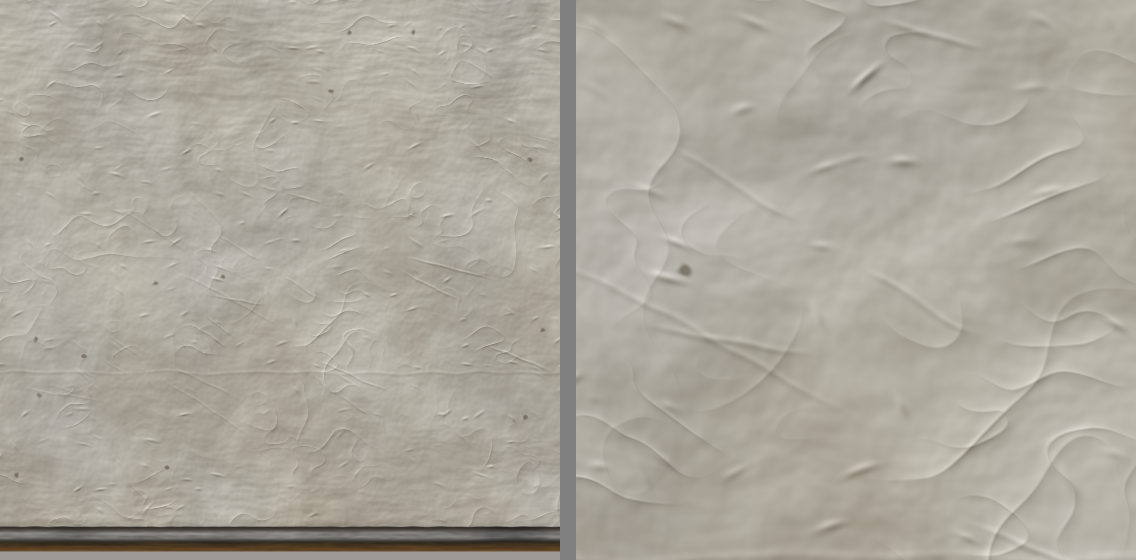
Left, the full canvas; right, a detail of the centre.
A Shadertoy shader for this texture:

```glsl
vec2 hash2(vec2 p) {
    p = vec2(dot(p, vec2(127.1, 311.7)), dot(p, vec2(269.5, 183.3)));
    return fract(sin(p) * 43758.545);
}

float gradAt(vec2 cell, vec2 f, vec2 corner) {
    float a = 6.2832 * hash2(cell + corner).x;
    return dot(vec2(cos(a), sin(a)), f - corner);
}

float noise(vec2 p) {
    vec2 i = floor(p), f = p - i;
    vec2 u = f * f * f * (f * (f * 6.0 - 15.0) + 10.0);
    return mix(mix(gradAt(i, f, vec2(0, 0)), gradAt(i, f, vec2(1, 0)), u.x),
               mix(gradAt(i, f, vec2(0, 1)), gradAt(i, f, vec2(1, 1)), u.x), u.y);
}

vec2 rotate(vec2 p, float a) {
    float c = cos(a), s = sin(a);
    return vec2(c * p.x + s * p.y, c * p.y - s * p.x);
}

// Short raised flakes, one per occupied cell
float flakes(vec2 p, float count, float seed) {
    vec2 cell = floor(p * count);
    vec2 r = hash2(cell + seed), s = hash2(cell + seed + 57.0);
    vec2 q = (fract(p * count) - 0.35 - 0.3 * r) / count;
    q = rotate(q, mix(-1.1, 0.7, s.x));
    q.y += 14.0 * (s.y - 0.5) * q.x * q.x;
    float size = mix(0.12, 0.2, r.y) / count;
    float body = exp(-q.x * q.x / (size * size) - q.y * q.y / 7e-6);
    return body * step(0.62, s.y) * (0.3 + r.x);
}

// Long curved trowel scratches, mostly falling to the right
float scratches(vec2 p) {
    float h = 0.0;
    for (float i = 0.0; i < 17.0; i++) {
        vec2 r = hash2(vec2(i, 4.0)), s = hash2(vec2(i, 19.0));
        vec2 q = rotate(p - vec2(0.1 + 0.85 * r.x, 0.25 + 0.45 * r.y), -0.65 + 0.5 * s.x);
        q.y += (s.y - 0.6) * q.x * q.x + 0.004 * noise(vec2(q.x * 25.0, i));
        float len = mix(0.035, 0.13, s.y * s.y);
        float taper = 1.0 - smoothstep(len * 0.4, len, abs(q.x));
        h += taper * exp(-q.y * q.y / 5e-6) * (0.35 + 0.65 * r.x);
    }
    return h;
}

float relief(vec2 p) {
    vec2 q = p + 0.012 * vec2(noise(p * 11.0), noise(p * 11.0 + 31.0));
    float streaky = 0.25 + 0.75 * smoothstep(0.55, 0.95, p.y) + 0.5 * smoothstep(0.3, 0.1, p.y);

    // Layered lumps and horizontal brush grain
    float h = 0.0;
    for (float f = 12.0; f < 150.0; f *= 2.1)
        h += 0.011 / f * noise(rotate(q, 0.3 + f) * f + f);
    h += streaky * 0.00021 * noise(q * vec2(28, 105));
    h += streaky * 0.0004 * noise(q * vec2(12, 48) + 9.0);

    // Broken creases
    float patches = smoothstep(-0.05, 0.4, noise(p * 6.0 + 17.0));
    h += 0.0004 * patches * exp(-18.0 * abs(noise(q * 13.0)));
    float folds = smoothstep(0.0, 0.4, noise(p * 9.0 + 43.0));
    h += 0.00035 * folds * exp(-14.0 * abs(noise(q * vec2(19, 27) + 5.0)));

    // A faint seam low on the wall
    float seam = p.y - 0.335 - 0.012 * noise(vec2(p.x * 12.0, 3.0));
    h += 0.00015 * exp(-seam * seam / 1e-5);

    h += 0.0004 * flakes(q, 17.0, 3.0) + 0.00035 * flakes(q + 0.37, 23.0, 71.0);
    return h + 0.00034 * scratches(p);
}

vec3 plaster(vec2 p) {
    // Slope lit from the upper left
    float e = 0.0013, h = relief(p);
    vec2 slope = vec2(relief(p + vec2(e, 0)) - h, relief(p + vec2(0, e)) - h) / e;
    float light = dot(slope, vec2(0.5, -0.87));
    light = clamp(light, -0.24, 0.15);

    // Broad stains, warmer near the floor
    float stain = noise(p * vec2(4, 5)) + 0.6 * noise(p * 13.0 + 8.0) + 0.35 * noise(p * 38.0);
    float tone = smoothstep(-0.5, 0.5, stain + 0.45 * (p.y - 0.5));
    vec3 col = mix(vec3(0.652, 0.63, 0.585), vec3(0.715, 0.704, 0.664), tone);
    col += vec3(0.012, 0.004, -0.022) * noise(p * vec2(5, 3) + 21.0);
    col -= vec3(0.01, 0.022, 0.035) * smoothstep(0.4, 0.08, p.y) * (0.5 + noise(p * 7.0));
    col += light * vec3(1.0, 1.03, 1.06);

    // Sparse brown pits
    vec2 cell = floor(p * 9.0), r = hash2(cell + 13.0);
    vec2 d = (fract(p * 9.0) - 0.2 - 0.6 * r) / 9.0;
    float radius = length(d) + 0.003 * noise(p * 150.0);
    float pit = step(0.78, hash2(cell + 91.0).x) * (1.0 - smoothstep(0.0015, 0.006, radius));
    return mix(col, vec3(0.38, 0.34, 0.29), 0.65 * pit);
}

vec3 rail(vec2 p) {
    float grain = noise(p * vec2(9, 160)) + 0.5 * noise(p * vec2(45, 230));
    // Worn grey band
    float sheen = smoothstep(0.058, 0.047, p.y) * smoothstep(0.032, 0.041, p.y);
    vec3 col = mix(vec3(0.21, 0.19, 0.17), vec3(0.5, 0.49, 0.48), sheen);
    col += 0.13 * grain * sheen;
    col *= 1.0 - 0.3 * smoothstep(0.0, 0.35, noise(vec2(p.x * 5.0, 7.0)));
    // Brown lip
    vec3 lip = mix(vec3(0.36, 0.25, 0.13), vec3(0.21, 0.17, 0.12), smoothstep(0.019, 0.031, p.y));
    lip += vec3(0.07, 0.05, 0.02) * grain;
    col = mix(lip, col, smoothstep(0.03, 0.034, p.y));
    // Pale floor strip
    return mix(vec3(0.61, 0.6, 0.59), col, smoothstep(0.013, 0.018, p.y));
}

void mainImage(out vec4 fragColor, in vec2 fragCoord) {
    vec2 p = fragCoord / iResolution.y;
    float edge = 0.0595 + 0.0015 * noise(vec2(p.x * 40.0, 2.0));
    vec3 wall = plaster(p) * (1.0 - 0.08 * smoothstep(0.075, 0.06, p.y));
    vec3 col = mix(rail(p), wall, smoothstep(edge - 0.0015, edge + 0.0015, p.y));
    fragColor = vec4(clamp(col, 0.0, 1.0), 1.0);
}
```
